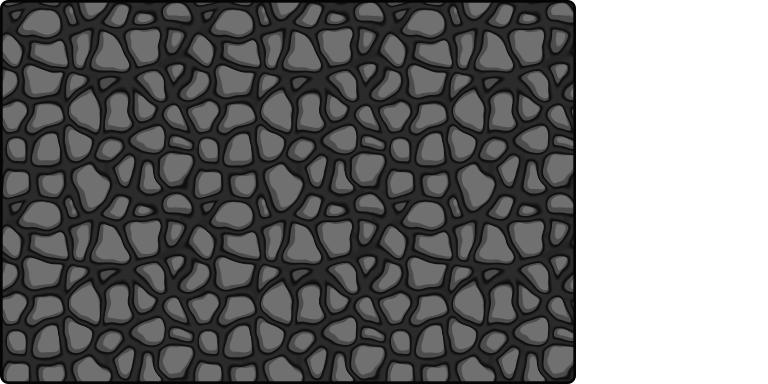
This texture is drawn by a Shadertoy shader. Its source:

```glsl
// Cobblestone panel: a square tile of rounded stones, repeated three across and
// two down, beside a blank white strip. Stones are weighted Voronoi cells on a
// wrapped grid, inset from their borders, inked around and shaded on one side.

#define TILES vec2(3.0, 2.0)  // repeats across and down
#define CELLS 6.0             // stones along each side of a tile
#define PANEL_WIDTH 0.75      // share of the canvas width
#define JITTER 0.82           // scatter of the stone centres
#define SIZE_SPREAD 0.42      // difference between large and small stones
#define WOBBLE 0.24           // unevenness of the stone outlines
#define INSET 0.125           // half the gap between stones
#define INK 0.052             // width of the black line
#define HALO 0.030            // width of the soft band around the line
#define RIM 0.070             // mean width of the shaded rim
#define ROUNDING 15.0         // higher gives sharper corners
#define WEAR 0.035            // variation between repeats

const vec3 WHITE = vec3(1.0);
const vec3 STONE = vec3(0.44);
const vec3 SHADE = vec3(0.30);
const vec3 GROUT = vec3(0.17);
const vec3 DARK_GROUT = vec3(0.12);
const vec3 BLACK = vec3(0.06);
const vec2 SHADE_SIDE = vec2(-0.8, -0.6);

float hash(vec2 p) {
    return fract(sin(dot(p, vec2(127.1, 311.7))) * 43758.5453);
}

// Value noise that wraps after the given number of lattice steps
float noise(vec2 p, float period) {
    vec2 i = floor(p), f = fract(p);
    f = f * f * (3.0 - 2.0 * f);
    vec2 a = mod(i, period), b = mod(i + 1.0, period);
    return mix(mix(hash(a), hash(vec2(b.x, a.y)), f.x),
               mix(hash(vec2(a.x, b.y)), hash(b), f.x), f.y);
}

// Stone centre in xy, weight in z
vec3 stoneSite(vec2 cell) {
    vec2 id = mod(cell, CELLS);
    vec2 jitter = vec2(hash(id + 3.7), hash(id + 19.3)) - 0.5;
    return vec3(cell + 0.5 + JITTER * jitter, SIZE_SPREAD * (hash(id + 41.9) - 0.5));
}

// Distance inside the stone face in x, inside its lit part in y
vec2 stoneDistance(vec2 p) {
    vec2 base = floor(p), nearestCell = base;
    vec3 nearest = vec3(0.0);
    float best = 1e5;
    for (int y = -2; y <= 2; y++)
    for (int x = -2; x <= 2; x++) {
        vec2 cell = base + vec2(x, y);
        vec3 site = stoneSite(cell);
        vec2 d = site.xy - p;
        float power = dot(d, d) - site.z;
        if (power < best) {
            best = power;
            nearest = site;
            nearestCell = cell;
        }
    }

    // Blend the distances to all cell borders to round the corners
    vec2 total = vec2(0.0);
    for (int y = -2; y <= 2; y++)
    for (int x = -2; x <= 2; x++) {
        vec2 cell = base + vec2(x, y);
        if (cell == nearestCell) continue;
        vec3 site = stoneSite(cell);
        vec2 d = site.xy - p, across = site.xy - nearest.xy;
        float gap = max(length(across), 0.05);
        float border = (dot(d, d) - site.z - best) / (2.0 * gap);
        float rim = RIM * (1.0 + 0.9 * dot(across / gap, SHADE_SIDE));
        total += exp(-ROUNDING * vec2(border, border - rim));
    }
    float inset = INSET + 0.05 * (hash(mod(nearestCell, CELLS) + 7.1) - 0.5);
    return -log(total) / ROUNDING - inset;
}

float roundedBox(vec2 p, vec2 halfSize, float radius) {
    vec2 q = abs(p) - halfSize + radius;
    return length(max(q, 0.0)) + min(max(q.x, q.y), 0.0) - radius;
}

// Antialiased step: 1 where d is positive
float cover(float d, float pixel) {
    return clamp(d / pixel + 0.5, 0.0, 1.0);
}

void mainImage(out vec4 fragColor, in vec2 fragCoord) {
    vec2 uv = fragCoord / iResolution.xy;
    vec2 p = uv / vec2(PANEL_WIDTH, 1.0) * TILES * CELLS;
    float pixel = TILES.y * CELLS / iResolution.y;

    // Uneven outlines, with a little wear that does not repeat
    vec2 bend = vec2(noise(p * 2.0, CELLS * 2.0), noise(p.yx * 2.0 + 5.0, CELLS * 2.0)) - 0.5;
    float wear = WEAR * (noise(p * 3.0, 997.0) - 0.5);
    vec2 stone = stoneDistance(p + WOBBLE * bend);
    float face = stone.x + wear;
    float lit = stone.y + wear + 0.07 * (noise(p * 4.0, CELLS * 4.0) - 0.5);

    // Grout, ink line, shaded rim, lit face
    float patches = smoothstep(0.72, 0.9, noise(p * 3.0 + 11.0, CELLS * 3.0));
    vec3 color = mix(GROUT, DARK_GROUT, 0.5 * patches);
    color = mix(color, DARK_GROUT, cover(face + INK + HALO, pixel));
    color = mix(color, BLACK, cover(face + INK, pixel));
    color = mix(color, SHADE, cover(face, pixel));
    color = mix(color, STONE, cover(min(lit, face), pixel));

    // Rounded panel with a thin dark frame on white
    vec2 halfPanel = vec2(PANEL_WIDTH, 0.5);
    float panel = roundedBox(uv * vec2(2.0, 1.0) - halfPanel, halfPanel, 0.022);
    color = mix(color, BLACK * 0.3, cover(panel + 0.007, 1.0 / iResolution.y));
    color = mix(color, WHITE, cover(panel, 1.0 / iResolution.y));
    fragColor = vec4(color, 1.0);
}
```
